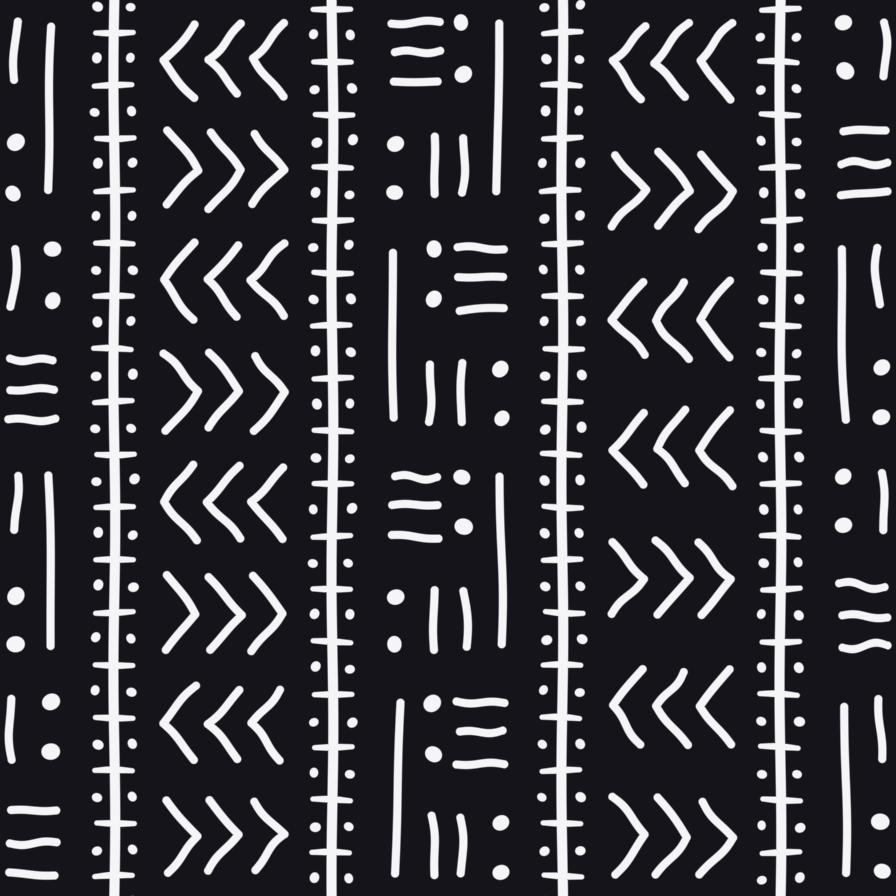
Write a Shadertoy shader that draws this pattern.

```glsl
// Hand-drawn mudcloth stripes: ticked spines, chevron columns and bar-and-dot blocks.
// The canvas is 100 units wide with y downward; each motif is a signed distance
// placed by repeats, and a hash gives every mark its own slight irregularity.

const float PI = 3.14159;
const float PERIOD = 50.0;      // spacing of like columns
const float BAR_R = 0.46;       // half width of a drawn line
const vec3 CLOTH = vec3(0.08, 0.08, 0.10);
const vec3 INK = vec3(0.96, 0.96, 0.97);

vec2 hash2(vec2 p) {
    vec3 q = fract(p.xyx * vec3(0.1031, 0.1030, 0.0973));
    q += dot(q, q.yzx + 33.33);
    return fract((q.xx + q.yz) * q.zy);
}

vec2 jitter(vec2 seed) { return 2.0 * hash2(seed) - 1.0; }

// Round-ended line from a to b; bend.x bows it, bend.y gives it an S curve
float stroke(vec2 p, vec2 a, vec2 b, float radius, vec2 bend) {
    float len = length(b - a);
    vec2 dir = (b - a) / len;
    vec2 q = vec2(dot(p - a, dir), dot(p - a, vec2(-dir.y, dir.x)));
    float s = clamp(q.x / len, 0.0, 1.0);
    q.y -= bend.x * sin(PI * s) + bend.y * sin(2.0 * PI * s);
    return length(vec2(q.x - s * len, q.y)) - radius;
}

// Straight bar with loosely placed ends
float bar(vec2 p, vec2 a, vec2 b, vec2 slack, vec2 bend, vec2 seed) {
    a += slack * jitter(seed);
    b += slack * jitter(seed + 3.7);
    return stroke(p, a, b, BAR_R, bend * jitter(seed + 8.3));
}

// Slightly uneven round dot
float blob(vec2 p, vec2 center, float radius, vec2 seed) {
    vec2 h = jitter(seed);
    vec2 q = p - center - 0.2 * h;
    float angle = atan(q.y, q.x + 1e-5);
    return length(q) - radius * (1.0 + 0.08 * h.x + 0.07 * sin(2.0 * angle + 3.0 * h.y));
}

// Vertical line crossed by ticks, with a dot on each side between ticks
float spine(vec2 p, float phase, float id) {
    float pitch = 100.0 / 17.0;
    p.x += 0.1 * sin(p.y * PI * 0.06 + id * 2.0);
    float d = abs(p.x) - 0.57;
    float t = (p.y - phase) / pitch;

    float tick = round(t);
    vec2 tilt = jitter(vec2(tick + 20.0, id + 5.0));
    vec2 q = p - vec2(0.15 * tilt.x, phase + tick * pitch);
    float taper = 0.42 - 0.06 * min(abs(q.x), 2.2);
    d = min(d, stroke(q, vec2(-2.1, 0.12 * tilt.y), vec2(2.1, -0.12 * tilt.y),
                      taper, vec2(0.1 * tilt.x, 0.0)));

    float gap = floor(t);
    float side = p.x < 0.0 ? -1.0 : 1.0;
    vec2 center = vec2(2.0 * side, phase + (gap + 0.5) * pitch);
    return min(d, blob(p, center, 0.55, vec2(gap + 40.0, id * 7.0 + side + 2.0)));
}

// Rows of three chevrons; the odd column has fewer rows and one repeated direction
float chevrons(vec2 p, float column) {
    bool odd = column > 0.5;
    float pitch = odd ? 14.4 : 12.39;
    float first = odd ? 6.9 : 6.55;
    float row = clamp(round((p.y - first) / pitch), 0.0, odd ? 6.0 : 7.0);
    p.y -= first + row * pitch;
    float turn = mod(row + (odd ? step(3.0, row) : 0.0), 2.0);
    p.x *= 1.0 - 2.0 * turn;

    float d = 1e3;
    for (int i = -1; i <= 1; i++) {
        vec2 seed = vec2(row * 5.0 + float(i) + 11.0, column * 17.0 + 3.0);
        vec2 q = p - vec2(4.85 * float(i), 0.0);
        vec2 tip = vec2(-1.8, 0.0) + 0.2 * jitter(seed);
        for (int k = -1; k <= 1; k += 2) {
            vec2 h = jitter(seed + 23.0 * float(k + 2));
            vec2 end = vec2(1.6, 4.1 * float(k)) + 0.3 * h;
            d = min(d, stroke(q, tip, end, BAR_R, vec2(0.25, 0.15) * h.yx));
        }
    }
    return d;
}

// Blocks of bars and dots, mirrored on alternate rows and upended on even columns
float blocks(vec2 p, float column) {
    float row = clamp(round((p.y - 12.0) / 25.3), 0.0, 3.0);
    p.y -= 12.0 + row * 25.3;
    p.x *= 1.0 - 2.0 * mod(row, 2.0);
    p.y *= column < 0.5 ? -1.0 : 1.0;
    vec2 seed = vec2(row * 13.0 + 2.0, column * 29.0 + 6.0);

    float d = bar(p, vec2(5.8, -9.3), vec2(5.8, 9.3), vec2(0.5, 0.3), vec2(0.3, 0.1), seed);
    for (int i = 0; i < 3; i++) {
        float n = float(i);
        float y = -9.6 + 3.45 * n;
        d = min(d, bar(p, vec2(-6.1, y), vec2(-1.1, y), vec2(0.25), vec2(0.15, 0.3), seed + n + 1.3));
        if (i == 2) break;
        float x = -1.4 + 3.2 * n;
        d = min(d, bar(p, vec2(x, 3.3), vec2(x, 9.7), vec2(0.35, 0.25), vec2(0.4, 0.1), seed + n + 4.6));
        d = min(d, blob(p, vec2(1.6, -9.4 + 5.5 * n), 0.92, seed + n + 7.1));
        d = min(d, blob(p, vec2(-5.85, 3.9 + 5.5 * n), 0.92, seed + n + 9.4));
    }
    return d;
}

void mainImage(out vec4 fragColor, in vec2 fragCoord) {
    float pixel = 100.0 / iResolution.y;
    vec2 p = vec2(fragCoord.x, iResolution.y - fragCoord.y) * pixel;

    float pair = floor(p.x / PERIOD);
    float x = p.x - pair * PERIOD;
    float parity = mod(pair, 2.0);
    float blockColumn = round(p.x / PERIOD);

    float d = chevrons(vec2(x - 25.0, p.y), parity);
    d = min(d, blocks(vec2(p.x - blockColumn * PERIOD, p.y), mod(blockColumn, 2.0)));
    d = min(d, spine(vec2(x - 12.76, p.y), 3.65, parity * 2.0));
    d = min(d, spine(vec2(x - 37.1, p.y), 1.04, parity * 2.0 + 1.0));

    float ink = 1.0 - smoothstep(-pixel, pixel, d);
    fragColor = vec4(mix(CLOTH, INK, ink), 1.0);
}
```
